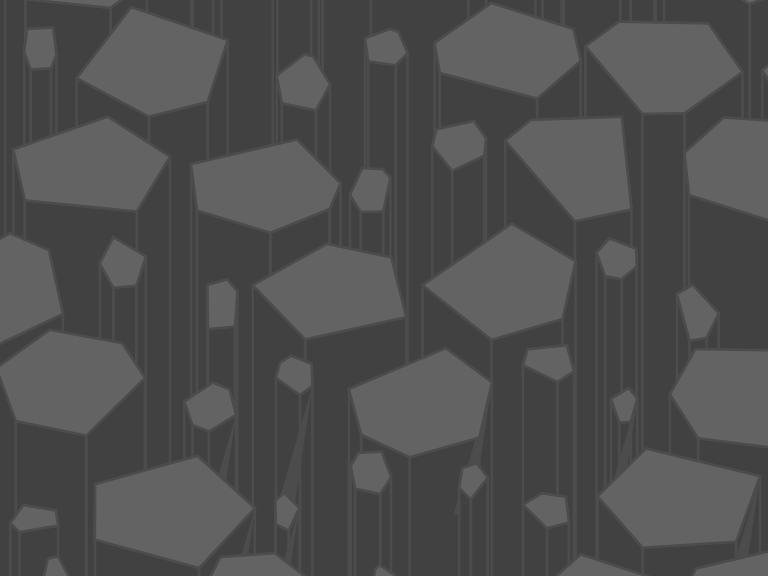
Reproduce this pattern procedurally as a WebGL 1 fragment shader.

```glsl
precision highp float;
// Flat-shaded field of stone columns: pale polygonal tops, dark sides with thin edges.
// Staggered rows are painted from far (top) to near (bottom); each top is a convex
// polygon inscribed in an ellipse, and each side is that polygon swept downwards.

uniform vec2 u_resolution;

const float TAU = 6.28318;
const vec2 CELL = vec2(0.29, 0.19);   // spacing, in canvas heights
const float HALF_LINE = 0.0023;
const float BIG_SHARE = 0.56;         // share of cells holding one wide column
const vec3 SIDE_COLOR = vec3(0.255);
const vec3 EDGE_COLOR = vec3(0.30);
const vec3 TOP_COLOR = vec3(0.39);

float hash(vec2 p) {
  vec3 q = fract(p.xyx * vec3(0.1031, 0.1030, 0.0973));
  q += dot(q, q.yzx + 33.33);
  return fract((q.x + q.y) * q.z);
}

vec2 hash2(vec2 p) {
  return vec2(hash(p), hash(p + 47.7));
}

// Antialiased coverage of a signed distance
float cover(float dist, float pixel) {
  return clamp(0.5 - dist / pixel, 0.0, 1.0);
}

// Corner of an irregular convex polygon inscribed in an ellipse
vec2 corner(float index, float sides, vec2 radii, float seed) {
  float i = mod(index + 0.5, sides) - 0.5;
  float jitter = 0.72 * (hash(vec2(seed, i * 7.3 + 2.0)) - 0.5);
  float angle = TAU * (i + jitter + fract(seed)) / sides;
  return radii * vec2(cos(angle), sin(angle));
}

// Paints one column over the colour behind it; p is relative to its centre
vec3 paintColumn(vec3 color, vec2 p, vec2 radii, float sides, float seed, float shade, float pixel) {
  float top = -1.0;
  float body = -1.0;
  float seam = 1.0;
  vec2 rightmost = vec2(-1.0, 0.0);
  float leftX = 1.0;
  vec2 a = corner(0.0, sides, radii, seed);
  for (int i = 0; i < 6; i++) {
    if (float(i) >= sides) break;
    vec2 b = corner(float(i) + 1.0, sides, radii, seed);
    vec2 edge = normalize(b - a);
    vec2 normal = vec2(edge.y, -edge.x);
    float plane = dot(p - a, normal);
    top = max(top, plane);
    // Upper edges bound the swept body, lower edges carry the vertical seams
    if (normal.y > 0.0) body = max(body, plane);
    else seam = min(seam, min(abs(p.x - a.x), abs(p.x - b.x)));
    if (a.x > rightmost.x) rightmost = a;
    leftX = min(leftX, a.x);
    a = b;
  }
  body = max(body, max(leftX - p.x, p.x - rightmost.x));

  // Slanted facet hanging from the right corner
  float drop = rightmost.y - p.y;
  float inset = rightmost.x - p.x;
  float facet = max(max(0.15 * drop - inset, inset - 0.29 * drop), drop - 0.23);

  float bodyMask = cover(body - HALF_LINE, pixel);
  color = mix(color, SIDE_COLOR, cover(body, pixel));
  color = mix(color, EDGE_COLOR, shade * cover(max(facet, body), pixel));
  color = mix(color, EDGE_COLOR, bodyMask * cover(seam - HALF_LINE, pixel));
  color = mix(color, EDGE_COLOR, cover(top - HALF_LINE, pixel));
  return mix(color, TOP_COLOR, cover(top + HALF_LINE, pixel));
}

// Paints a cell: one wide column, or a pair of small ones, the farther first
vec3 paintCell(vec3 color, vec2 p, vec2 cell, float pixel) {
  bool big = fract(cell.x * 0.618 + cell.y * 0.271) < BIG_SHARE;
  float flip = hash(cell + 91.0) < 0.5 ? -1.0 : 1.0;
  for (int k = 0; k < 2; k++) {
    if (big && k == 1) break;
    vec2 id = cell + vec2(float(k) * 23.0 + 60.0, 30.0);
    float order = 1.0 - 2.0 * float(k);
    vec2 size = hash2(id);
    vec2 jitter = hash2(id + 130.0) - 0.5;
    vec2 radii = big ? mix(vec2(0.120, 0.082), vec2(0.150, 0.106), size)
                     : mix(vec2(0.022, 0.026), vec2(0.050, 0.058), size);
    vec2 center = jitter * vec2(0.05, 0.04);
    if (!big) center += order * vec2(flip * 0.07, 0.036);
    vec2 local = p - center;
    // Skip columns that cannot reach this point
    if (abs(local.x) > radii.x + 0.01 || local.y > radii.y + 0.01) continue;
    float seed = 100.0 * hash(id + 211.0);
    float sides = hash(id + 307.0) < 0.4 ? 5.0 : 6.0;
    float low = step(p.y + cell.y * 0.0, 1.0) * step(4.0, cell.y);
    float shade = low * step(hash(id + 401.0), 0.35);
    color = paintColumn(color, local, radii, sides, seed, shade, pixel);
  }
  return color;
}

void main() {
  float pixel = 1.0 / u_resolution.y;
  vec2 p = gl_FragCoord.xy * pixel;
  vec3 color = SIDE_COLOR;
  for (int r = 0; r < 7; r++) {
    float row = float(r);
    float stagger = 0.5 * mod(row, 2.0);
    float column = floor(p.x / CELL.x - stagger);
    for (int n = -1; n <= 1; n++) {
      vec2 cell = vec2(column + float(n), row);
      vec2 center = vec2((cell.x + stagger + 0.5) * CELL.x, 1.08 - row * CELL.y);
      color = paintCell(color, p - center, cell, pixel);
    }
  }
  gl_FragColor = vec4(color, 1.0);
}
```
